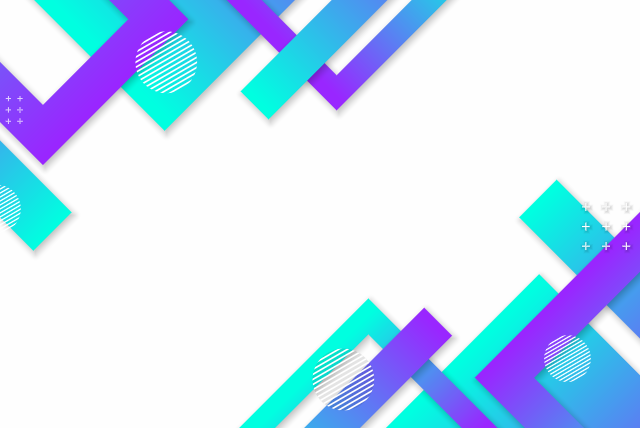
Reproduce this background procedurally as a WebGL 1 fragment shader.

```glsl
precision highp float;
// Diagonal bars and angled frames in cyan-to-violet gradients over white,
// with soft shadows, hatched discs and grids of plus signs. Every bar is an
// axis-aligned box in diagonal coordinates (u = x + y, v = x - y, y down).
uniform vec2 u_resolution;

const vec2 CANVAS = vec2(768.0, 512.0);
const float FAR = 2500.0;
const vec3 PAPER = vec3(0.995);
const vec3 CYAN = vec3(0.0, 1.0, 0.88);
const vec3 VIOLET = vec3(0.6, 0.15, 1.0);
const vec2 SHADOW_SHIFT = vec2(6.0, -1.0);
const float SHADOW_BLUR = 9.0;

vec3 ramp(float t) {
  return mix(CYAN, VIOLET, clamp(t, 0.0, 1.0));
}

float coverage(float d, float px) {
  return clamp(0.5 - d / px, 0.0, 1.0);
}

// Signed distance to the box lo..hi, scaled from diagonal to canvas units.
float boxDist(vec2 q, vec2 lo, vec2 hi) {
  vec2 d = abs(q - 0.5 * (lo + hi)) - 0.5 * (hi - lo);
  return (length(max(d, 0.0)) + min(max(d.x, d.y), 0.0)) * 0.70711;
}

float frameDist(vec2 q, vec2 lo, vec2 hi, vec2 holeLo, vec2 holeHi) {
  return max(boxDist(q, lo, hi), -boxDist(q, holeLo, holeHi));
}

vec3 paint(vec3 base, float d, float shadowD, vec3 fill, float px) {
  float shade = 0.27 * smoothstep(SHADOW_BLUR, -SHADOW_BLUR, shadowD);
  return mix(base * (1.0 - shade), fill, coverage(d, px));
}

vec3 bar(vec3 base, vec2 q, vec2 lo, vec2 hi, float t, float px) {
  float shadowD = boxDist(q - SHADOW_SHIFT, lo, hi);
  return paint(base, boxDist(q, lo, hi), shadowD, ramp(t), px);
}

vec3 frame(vec3 base, vec2 q, vec2 lo, vec2 hi, vec2 holeLo, vec2 holeHi,
           float t, float px) {
  float shadowD = frameDist(q - SHADOW_SHIFT, lo, hi, holeLo, holeHi);
  return paint(base, frameDist(q, lo, hi, holeLo, holeHi), shadowD, ramp(t), px);
}

// Disc of slanted white lines; shade darkens the gaps between them.
vec3 hatchedDisc(vec3 base, vec2 p, vec2 center, float radius, float shade, float px) {
  vec2 r = p - center;
  float spacing = radius * 0.142;
  float across = dot(r, vec2(0.5, 0.866));
  float line = abs(mod(across, spacing) - 0.5 * spacing) - 0.19 * spacing;
  float disc = coverage(length(r) - radius, px);
  base *= 1.0 - shade * disc;
  return mix(base, vec3(1.0), disc * coverage(line, px));
}

// Grid of plus signs: distance to the one in the nearest cell.
float plusDist(vec2 p, vec2 origin, vec2 pitch, vec2 count, float arm) {
  vec2 cell = clamp(floor((p - origin) / pitch + 0.5), vec2(0.0), count - 1.0);
  vec2 d = abs(p - origin - cell * pitch);
  float halfWidth = 0.15 * arm;
  return max(max(d.x, d.y) - arm, min(d.x, d.y) - halfWidth);
}

vec3 plusGrid(vec3 base, vec2 p, vec2 origin, vec2 pitch, vec2 count,
              float arm, float shade, float px) {
  float glow = plusDist(p - vec2(1.0), origin, pitch, count, arm);
  base *= 1.0 - shade * smoothstep(4.0, -1.0, glow);
  return mix(base, vec3(1.0), coverage(plusDist(p, origin, pitch, count, arm), px));
}

vec3 upperGroup(vec3 c, vec2 q, float px) {
  c = bar(c, q, vec2(-FAR, -260.0), vec2(340.0, -168.0), (340.0 - q.x) / 500.0, px);
  c = bar(c, q, vec2(-FAR, 41.0), vec2(354.0, FAR), (q.y - 60.0) / 560.0, px);
  c = frame(c, q, vec2(-FAR, -146.0), vec2(249.0, 203.0),
            vec2(-FAR, -74.0), vec2(177.0, 131.0), 0.7 + q.x / 800.0, px);
  c = frame(c, q, vec2(-FAR, 272.0), vec2(536.0, FAR),
            vec2(-FAR, 314.0), vec2(494.0, FAR), 1.0 - (q.y - 290.0) / 330.0, px);
  return bar(c, q, vec2(398.0, 179.5), vec2(465.0, FAR), (q.y - 190.0) / 500.0, px);
}

vec3 lowerGroup(vec3 c, vec2 q, float px) {
  c = bar(c, q, vec2(883.0, 363.0), vec2(FAR, 453.0), (q.x - 890.0) / 480.0, px);
  c = bar(c, q, vec2(975.0, -FAR), vec2(FAR, 319.0), (q.x - 985.0) / 500.0, px);
  c = frame(c, q, vec2(1021.5, 118.0), vec2(FAR),
            vec2(1093.0, 189.0), vec2(FAR), 1.0 - (q.x - 1030.0) / 400.0, px);
  c = frame(c, q, vec2(799.0, -FAR), vec2(FAR, 85.0),
            vec2(842.0, -FAR), vec2(FAR, 42.0), (q.x - 820.0) / 270.0, px);
  return bar(c, q, vec2(877.0, -FAR), vec2(944.0, 141.0), 1.0 - (131.0 - q.y) / 450.0, px);
}

void main() {
  vec2 uv = gl_FragCoord.xy / u_resolution;
  vec2 p = vec2(uv.x, 1.0 - uv.y) * CANVAS;
  float px = CANVAS.y / u_resolution.y;
  vec2 q = vec2(p.x + p.y, p.x - p.y);

  vec3 color = lowerGroup(upperGroup(PAPER, q, px), q, px);

  // Hatched discs
  color = hatchedDisc(color, p, vec2(199.5, 74.5), 37.0, 0.0, px);
  color = hatchedDisc(color, p, vec2(-4.0, 250.0), 29.0, 0.0, px);
  color = hatchedDisc(color, p, vec2(412.0, 454.0), 37.0, 0.1, px);
  color = hatchedDisc(color, p, vec2(681.0, 429.0), 28.0, 0.0, px);

  // Plus signs
  color = plusGrid(color, p, vec2(10.0, 118.0), vec2(14.0, 13.5), vec2(2.0, 3.0), 3.0, 0.0, px);
  color = plusGrid(color, p, vec2(703.0, 247.5), vec2(24.3, 23.5), vec2(3.0), 4.6, 0.15, px);

  gl_FragColor = vec4(color, 1.0);
}
```
